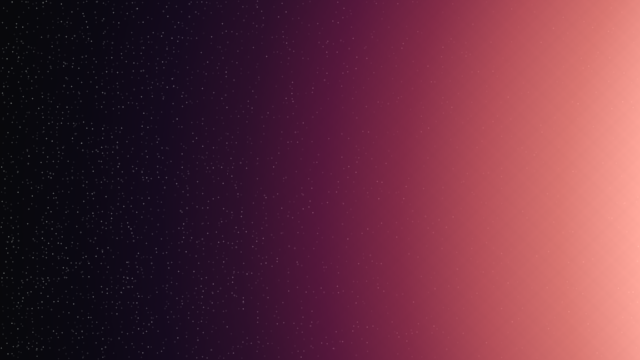
Give the GLSL for this background, as a WebGL 2 fragment shader.

```glsl
#version 300 es
precision highp float;
// Dusk gradient: a rose glow at the right fades into a dark, speckled night at the left.

uniform vec2 u_resolution;
out vec4 fragColor;

const int STOPS = 9;
const vec3 DUSK[STOPS] = vec3[STOPS](
    vec3(0.030, 0.030, 0.045), vec3(0.042, 0.030, 0.072), vec3(0.085, 0.040, 0.120),
    vec3(0.180, 0.060, 0.170), vec3(0.340, 0.090, 0.235), vec3(0.520, 0.170, 0.280),
    vec3(0.710, 0.310, 0.350), vec3(0.850, 0.460, 0.440), vec3(1.000, 0.660, 0.610));
const vec3 SPECK_TINT = vec3(0.82, 0.86, 0.80);
const float GLOW_HEIGHT = 0.38;

vec3 hash3(vec2 p) {
    vec3 q = fract(p.xyx * vec3(0.1031, 0.1030, 0.0973));
    q += dot(q, q.yxz + 33.33);
    return fract((q.xxy + q.yzz) * q.zyx);
}

// Smoothly blended, evenly spaced colour stops.
vec3 ramp(float t) {
    float s = clamp(t, 0.0, 1.0) * float(STOPS - 1);
    int i = min(int(s), STOPS - 2);
    return mix(DUSK[i], DUSK[i + 1], s - float(i));
}

// One jittered round speck per cell; density is the share of cells filled.
float specks(vec2 p, float cells, float radius, float density, float pixel) {
    vec2 id = floor(p * cells);
    vec3 rnd = hash3(id + cells);
    vec2 center = (id + 0.2 + 0.6 * rnd.xy) / cells;
    float disc = 1.0 - smoothstep(0.0, radius + pixel, length(p - center));
    float strength = fract(rnd.z * 57.0 + rnd.x);
    return disc * step(rnd.z, density) * mix(0.25, 1.0, strength * strength);
}

// Faint woven texture from layered sines.
float weave(vec2 p) {
    float sum = 0.0;
    float frequency = 90.0;
    for (int i = 0; i < 3; i++) {
        sum += sin(p.x * frequency) * sin(p.y * frequency * 1.07);
        frequency *= 1.7;
    }
    return sum / 3.0;
}

void main() {
    vec2 uv = gl_FragCoord.xy / u_resolution;
    vec2 p = gl_FragCoord.xy / u_resolution.y;
    float pixel = 1.0 / u_resolution.y;

    // Bend the bands around the glow on the right edge.
    float dy = uv.y - GLOW_HEIGHT;
    float t = uv.x - (0.08 + 0.13 * uv.x) * dy * dy;
    vec3 color = ramp(t);
    color *= 1.0 + 0.012 * weave(p);

    // Specks thin out and dim toward the light.
    float night = 1.0 - smoothstep(0.0, 0.85, uv.x);
    float density = mix(0.06, 0.42, night);
    float dust = specks(p, 72.0, 0.0012, density, pixel)
               + 0.7 * specks(p + 3.7, 47.0, 0.0018, density * 0.7, pixel);
    color += SPECK_TINT * dust * mix(0.06, 0.34, night);

    fragColor = vec4(min(color, 1.0), 1.0);
}
```
